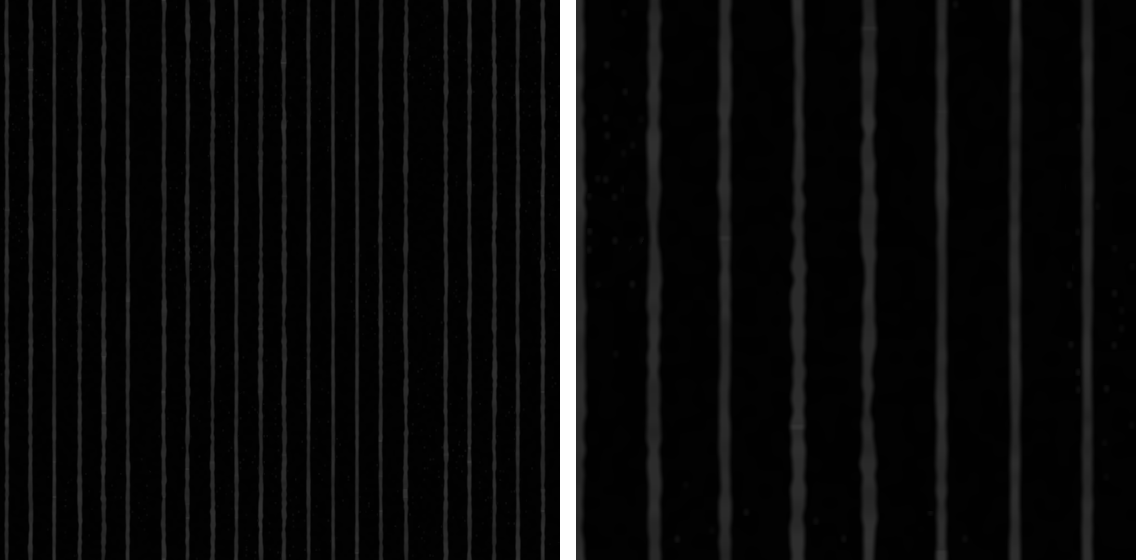
Left, the full canvas; right, a detail of the centre.
A Shadertoy shader for this pattern:

```glsl
const int LINE_COUNT = 22;
const float FIRST_LINE = 0.0117;
const float PITCH = 0.0432;
const int GAP_A_LINE = 6;         // extra space before these lines
const int GAP_B_LINE = 17;
const float GAP_A = 0.0211;
const float GAP_B = 0.0285;
const float PLACE_JITTER = 0.0026;
const float HALF_WIDTH = 0.0034;
const float EDGE_SOFTNESS = 0.0022;
const float WOBBLE = 0.0016;
const float RAGGEDNESS = 0.0016;
const float SPECK_CELLS = 192.0;
const float SPECK_SHARE = 0.05;
const vec3 BACKGROUND = vec3(0.006);
const vec3 LINE_COLOR = vec3(0.158);
const vec3 SPECK_COLOR = vec3(0.055);

float hash(vec2 p) {
    uvec2 q = uvec2(ivec2(floor(p))) * uvec2(1597334673u, 3812015801u);
    uint n = (q.x ^ q.y) * 1597334673u;
    n = (n ^ (n >> 15)) * 2246822519u;
    n ^= n >> 13;
    return float(n >> 8) / 16777216.0;
}

// Value noise along one axis, wrapping after "cells" cells
float wrapNoise(float t, float cells, float seed) {
    float x = t * cells;
    float i = floor(x);
    float f = smoothstep(0.0, 1.0, x - i);
    return mix(hash(vec2(mod(i, cells), seed)),
               hash(vec2(mod(i + 1.0, cells), seed)), f);
}

// Value noise on a wrapping square grid
float wrapNoise2(vec2 p, float cells, float seed) {
    float y = p.y * cells;
    float i = floor(y);
    float f = smoothstep(0.0, 1.0, y - i);
    return mix(wrapNoise(p.x, cells, seed + mod(i, cells)),
               wrapNoise(p.x, cells, seed + mod(i + 1.0, cells)), f);
}

float wrapOffset(float d) {
    return d - round(d);
}

float linePosition(int i) {
    float x = FIRST_LINE + PITCH * float(i);
    x += i >= GAP_A_LINE ? GAP_A : 0.0;
    x += i >= GAP_B_LINE ? GAP_B : 0.0;
    return x + PLACE_JITTER * (hash(vec2(float(i), 7.0)) - 0.5);
}

// Ragged thread: x is the offset from its axis, y runs along it
float thread(float x, float y, float id, float pixel) {
    float seed = 20.0 + id * 8.0;
    float rough = mix(0.3, 1.0, hash(vec2(id, 11.0)));
    float drift = wrapNoise(y, 14.0, seed) - 0.5;
    float shake = wrapNoise(y, 90.0, seed + 1.0) - 0.5;
    float swell = wrapNoise(y, 36.0, seed + 2.0) - 0.5;
    float bead = wrapNoise(y, 128.0, seed + 3.0) - 0.5;
    float axis = WOBBLE * rough * (drift + 0.7 * shake);
    float halfWidth = HALF_WIDTH * mix(0.82, 1.08, rough)
                    + RAGGEDNESS * rough * (swell + bead);
    float soft = max(EDGE_SOFTNESS, 0.75 * pixel);
    float cover = 1.0 - smoothstep(halfWidth - soft, halfWidth + soft, abs(x - axis));
    float tone = 0.82 + 0.22 * wrapNoise(y, 24.0, seed + 4.0)
               + 0.18 * wrapNoise(y, 110.0, seed + 5.0);
    float glint = smoothstep(0.94, 1.0, wrapNoise(y, 80.0, seed + 6.0));
    return cover * (tone + 0.3 * glint);
}

// Sparse dust, gathered in patches
float specks(vec2 uv, float pixel) {
    vec2 grid = uv * SPECK_CELLS;
    vec2 cell = mod(floor(grid), SPECK_CELLS);
    vec2 center = 0.35 + 0.3 * vec2(hash(cell + 300.0), hash(cell + 600.0));
    float radius = length((fract(grid) - center) * vec2(1.0, 0.75));
    float soft = max(0.25, pixel * SPECK_CELLS);
    float dotMask = 1.0 - smoothstep(0.3 - soft, 0.3 + soft, radius);
    float patchMask = smoothstep(0.35, 0.75, wrapNoise2(uv, 9.0, 900.0));
    float present = step(1.0 - SPECK_SHARE * patchMask, hash(cell + 1200.0));
    return dotMask * present * mix(0.35, 1.0, hash(cell + 1500.0));
}

void mainImage(out vec4 fragColor, in vec2 fragCoord) {
    vec2 uv = fragCoord / iResolution.xy;
    float pixel = 1.0 / min(iResolution.x, iResolution.y);

    // Nearest line
    float offset = 1.0;
    float id = 0.0;
    for (int i = 0; i < LINE_COUNT; i++) {
        float d = wrapOffset(uv.x - linePosition(i));
        if (abs(d) < abs(offset)) {
            offset = d;
            id = float(i);
        }
    }

    // Cloth grain, dust and threads
    float grain = wrapNoise2(uv, 128.0, 2000.0);
    vec3 color = BACKGROUND * (0.5 + grain);
    color += SPECK_COLOR * specks(uv, pixel);
    color = max(color, LINE_COLOR * thread(offset, uv.y, id, pixel));
    fragColor = vec4(color, 1.0);
}
```
